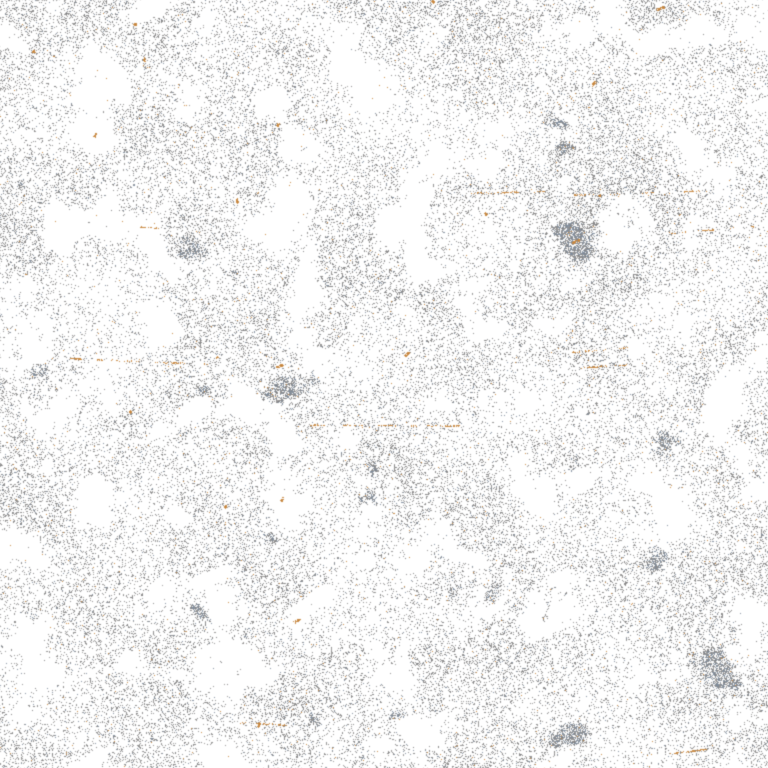
Give the GLSL for this texture, as a three.js fragment shader.

```glsl
// Worn white sheet covered in fine grey grit, with bald spots, dense smudges and a little rust.
// A fine grid holds one possible speck per cell; gradient noise sets how likely each speck is,
// and every speck is softened by an area filter fixed in canvas units.
varying vec2 vUv;

const float GRID = 768.0;          // speck cells across the canvas
const float FOOTPRINT = 1.5;       // filter width, in cells
const float GRIT_DENSITY = 0.14;   // usual chance of a speck
const float SMUDGE_DENSITY = 0.5;  // added chance inside smudges
const float STRAY_RUST = 0.012;    // share of lone specks that are rusty
const int SCRATCHES = 10;
const int FLECKS = 20;

const vec3 SHEET = vec3(1.0);
const vec3 GRIT_DARK = vec3(0.49, 0.49, 0.495);
const vec3 GRIT_LIGHT = vec3(0.62, 0.615, 0.61);
const vec3 GRIT_BLUE = vec3(0.50, 0.55, 0.61);
const vec3 RUST = vec3(0.78, 0.53, 0.25);

vec3 hash3(vec2 p) {
  vec3 q = fract(p.xyx * vec3(0.1031, 0.1030, 0.0973));
  q += dot(q, q.yxz + 33.33);
  return fract((q.xxy + q.yzz) * q.zyx);
}

float cornerSlope(vec2 corner, vec2 offset) {
  float angle = 6.28318 * hash3(corner).x;
  return dot(vec2(cos(angle), sin(angle)), offset);
}

float gradientNoise(vec2 p) {
  vec2 i = floor(p);
  vec2 f = p - i;
  vec2 u = f * f * f * (f * (f * 6.0 - 15.0) + 10.0);
  vec2 e = vec2(1.0, 0.0);
  float low = mix(cornerSlope(i, f), cornerSlope(i + e, f - e), u.x);
  float high = mix(cornerSlope(i + e.yx, f - e.yx), cornerSlope(i + 1.0, f - 1.0), u.x);
  return mix(low, high, u.y);
}

float fbm(vec2 p) {
  float sum = 0.0;
  float amplitude = 1.0;
  for (int i = 0; i < 4; i++) {
    sum += amplitude * gradientNoise(p);
    p = p * 2.03 + 17.3;
    amplitude *= 0.5;
  }
  return sum;
}

float segmentDistance(vec2 p, vec2 a, vec2 b) {
  vec2 ab = b - a;
  return length(p - a - ab * clamp(dot(p - a, ab) / dot(ab, ab), 0.0, 1.0));
}

// Chance of rust at p: long broken level scratches and short slanted flecks
float rustChance(vec2 p) {
  float chance = 0.0;
  for (int i = 0; i < SCRATCHES; i++) {
    vec3 h = hash3(vec2(float(i) + 3.0, 61.0));
    vec2 start = vec2(h.x * 0.9, h.y);
    vec2 span = vec2(mix(0.06, 0.3, h.z * h.z), (h.x - 0.5) * 0.02);
    float d = segmentDistance(p, start, start + span);
    float broken = smoothstep(-0.15, 0.3, gradientNoise(vec2(p.x * 45.0, float(i) * 7.3)));
    chance = max(chance, 0.65 * broken * (1.0 - smoothstep(0.0006, 0.0014, d)));
  }
  for (int i = 0; i < FLECKS; i++) {
    vec3 h = hash3(vec2(float(i) + 11.0, 137.0));
    float angle = h.z * 3.14159;
    vec2 span = mix(0.001, 0.010, h.z * h.z * h.z) * vec2(cos(angle), -sin(angle));
    float d = segmentDistance(p, h.xy, h.xy + span);
    chance = max(chance, 0.85 * (1.0 - smoothstep(0.0012, 0.0025, d)));
  }
  return chance;
}

// Colour in rgb and presence in a for the speck of one cell
vec4 speck(vec2 cell) {
  vec2 p = (cell + 0.5) / GRID;
  vec3 pick = hash3(cell + 211.0);
  vec3 tone = hash3(cell.yx + 977.0);

  float clouds = 1.0 + 1.3 * fbm(p * vec2(6.0, 8.0) + 5.7);
  float bald = smoothstep(-0.38, -0.06, fbm(p * 12.0 + 41.0));
  float clumps = 1.0 + 1.3 * gradientNoise(p * 130.0);
  float patches = fbm(p * vec2(9.0, 11.0) + 83.0) + 0.25 * gradientNoise(p * 3.0 + 29.0);
  float smudge = smoothstep(0.46, 0.64, patches);
  float density = GRIT_DENSITY * max(clouds, 0.15) * bald * clumps + SMUDGE_DENSITY * smudge;

  float rust = step(pick.y, rustChance(p));
  float present = max(step(pick.x, density), rust);
  float blue = step(tone.y, 0.08 + 0.35 * smudge);
  vec3 colour = mix(mix(GRIT_DARK, GRIT_LIGHT, tone.x), GRIT_BLUE, blue);
  return vec4(mix(colour, RUST, max(rust, step(pick.z, STRAY_RUST))), present);
}

void main() {
  vec2 p = vUv * GRID;
  vec3 colour = SHEET;
  // Add each nearby speck by the share of the filter square it covers
  for (int y = -1; y <= 1; y++) {
    for (int x = -1; x <= 1; x++) {
      vec2 cell = floor(p) + vec2(float(x), float(y));
      vec2 reach = 0.5 * (FOOTPRINT + 1.0) - abs(cell + 0.5 - p);
      vec2 overlap = clamp(reach, 0.0, 1.0) / FOOTPRINT;
      float cover = overlap.x * overlap.y;
      if (cover > 0.001) {
        vec4 grain = speck(cell);
        colour += (grain.rgb - SHEET) * grain.a * cover;
      }
    }
  }
  gl_FragColor = vec4(colour, 1.0);
}
```
